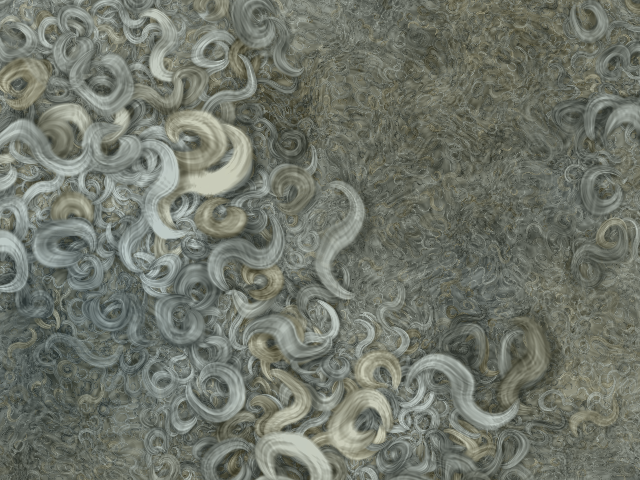
Give the GLSL for this texture, as a Shadertoy shader.

```glsl
// Grey curly fleece: felted fine hair under layers of glossy spiral and S-shaped locks.

const vec3 SHADOW = vec3(0.20, 0.215, 0.18);
const vec3 MIDDLE = vec3(0.45, 0.468, 0.425);
const vec3 LIGHT = vec3(0.76, 0.79, 0.75);
const vec3 WARM_TINT = vec3(0.05, 0.015, -0.05);
const vec3 COOL_TINT = vec3(-0.025, 0.0, 0.03);
const int LAYERS = 10;
const float FINEST_SCALE = 42.0;   // cells per canvas height
const float LAYER_GROWTH = 0.80;   // scale factor from layer to layer
const float HAIR_WIDTH = 0.08;     // relative to a cell
const float LOCK_WIDTH = 0.15;
const float FELT_TONE = 0.43;
const float STRAND_CONTRAST = 0.44;
const float SHADOW_DEPTH = 0.32;
const float FUZZ = 0.15;
const float LOOSE_HAIR = 0.13;
const float PI = 3.14159;

vec2 hash2(vec2 p) {
    vec3 q = fract(p.xyx * vec3(0.1031, 0.1030, 0.0973));
    q += dot(q, q.yzx + 33.33);
    return fract((q.xx + q.yz) * q.zy);
}

float noise(vec2 p) {
    vec2 i = floor(p), f = fract(p);
    f = f * f * (3.0 - 2.0 * f);
    float low = mix(hash2(i).x, hash2(i + vec2(1, 0)).x, f.x);
    float high = mix(hash2(i + vec2(0, 1)).x, hash2(i + 1.0).x, f.x);
    return mix(low, high, f.y);
}

float glow(vec2 p, vec2 centre, vec2 size) {
    vec2 d = (p - centre) / size;
    return exp(-dot(d, d));
}

mat2 rotation(float a) {
    return mat2(cos(a), sin(a), -sin(a), cos(a));
}

// Where the large pale locks gather
float lockDensity(vec2 p) {
    float d = glow(p, vec2(0.39, 0.57), vec2(0.23, 0.25))
            + glow(p, vec2(0.70, 0.13), vec2(0.38, 0.20))
            + 0.9 * glow(p, vec2(0.03, 0.58), vec2(0.13, 0.22))
            + 0.6 * glow(p, vec2(0.25, 0.97), vec2(0.36, 0.14))
            + 0.55 * glow(p, vec2(1.28, 0.78), vec2(0.14, 0.3));
    return clamp(0.16 + d, 0.0, 1.0);
}

// Broad light and dark patches of the felt
float feltTone(vec2 p) {
    float patches = noise(p * 4.0) + 0.8 * noise(p * 10.0 + 7.0) - 0.9;
    return FELT_TONE + 0.13 * patches + 0.06 * lockDensity(p)
         - 0.15 * glow(p, vec2(0.15, 0.27), vec2(0.16, 0.18))
         - 0.05 * glow(p, vec2(0.95, 0.6), vec2(0.35, 0.3))
         - 0.13 * glow(p, vec2(0.56, 0.77), vec2(0.09));
}

// Returns signed distance across a lock and the 0..1 position along it
vec2 spiralLock(vec2 p, float radius) {
    float along = atan(p.y, p.x) / (2.0 * PI) + 0.5;
    return vec2(length(p) - radius * (1.2 - 0.5 * along), along);
}

vec2 sLock(vec2 p, float radius) {
    float side = p.y < 0.0 ? -1.0 : 1.0;
    p = p * side + vec2(radius, 0.0);
    float angle = atan(p.y, p.x);
    return vec2((length(p) - radius) * side, 0.5 - side * angle / (2.0 * PI));
}

// Lays one scale of curls over wool, which holds tone and warmth
vec2 addCurls(vec2 wool, vec2 p, float scale, float size, float seed) {
    mat2 turn = rotation(seed * 1.7);
    vec2 grid = turn * p * scale;
    vec2 home = floor(grid);
    for (int k = 0; k < 9; k++) {
        vec2 cell = home + vec2(k % 3 - 1, k / 3 - 1);
        vec2 h = hash2(cell + seed * 31.7);
        vec2 g = hash2(cell + seed * 57.3 + 11.0);
        vec2 centre = cell + 0.2 + 0.6 * h;
        vec2 local = rotation(g.x * 2.0 * PI) * (grid - centre);
        float radius = mix(0.19, 0.34, g.y);
        vec2 lock = h.x + 0.3 * g.y < 0.65 ? spiralLock(local, radius) : sLock(local, radius);

        float taper = sqrt(max(sin(PI * lock.y), 0.0));
        float width = mix(HAIR_WIDTH, LOCK_WIDTH, size) * taper * mix(0.7, 1.2, h.y);
        float across = lock.x / max(width, 0.001);
        if (abs(across) > 2.6) continue;

        // Large locks are either there or not; fine hair is everywhere
        vec2 place = centre * turn / scale;
        float density = lockDensity(place);
        float present = smoothstep(0.40, 0.62, density + 0.5 * (g.x - 0.5));
        float opacity = mix(0.75, present, smoothstep(0.1, 0.8, size)) * smoothstep(0.0, 0.5, taper);
        float body = 1.0 - smoothstep(0.65, 1.05, abs(across));
        float shade = 1.0 - smoothstep(0.7, 2.1, abs(across + 0.35));
        wool.x *= 1.0 - SHADOW_DEPTH * size * opacity * shade;

        // Strands run along the lock; gloss sits on its bends
        vec2 strandUv = vec2(across * 3.2 + h.x * 90.0, lock.y * 5.0 + g.x * 40.0);
        float strand = 0.55 * noise(strandUv) + 0.45 * noise(strandUv * vec2(2.1, 1.3));
        float gloss = 0.5 + 0.5 * sin(lock.y * 4.0 * PI + g.x * 6.0);
        float tone = feltTone(place) + (g.y - 0.45) * 0.26 + (strand - 0.5) * STRAND_CONTRAST
                   + size * density * (0.07 + 0.19 * gloss) - 0.10 * across * across * size;
        float warmth = smoothstep(0.72, 1.0, h.y) - 0.3 * density;
        wool = mix(wool, vec2(tone, warmth), body * opacity * 0.92);
    }
    return wool;
}

void mainImage(out vec4 fragColor, in vec2 fragCoord) {
    vec2 p = fragCoord / iResolution.y;
    vec2 bend = vec2(noise(p * 13.0), noise(p * 13.0 + 40.0)) - 0.5;
    vec2 curled = p + 0.026 * bend;

    // Felt, then curls from finest to largest
    float fuzz = noise(p * 150.0 + bend * 9.0) + noise(p.yx * 75.0 + 20.0) - 1.0;
    vec2 wool = vec2(feltTone(p) + FUZZ * fuzz, noise(p * 5.0 + 60.0) - 0.4);
    float scale = FINEST_SCALE;
    for (int i = 0; i < LAYERS; i++) {
        float size = float(i) / float(LAYERS - 1);
        wool = addCurls(wool, curled, scale, size, float(i) + 1.0);
        scale *= LAYER_GROWTH;
    }

    // Loose hair over everything, then colour by tone
    float tone = wool.x + LOOSE_HAIR * (noise(p * 170.0 + bend * 20.0) - 0.5);
    vec3 color = mix(SHADOW, MIDDLE, clamp((tone - 0.19) / 0.26, 0.0, 1.0));
    color = mix(color, LIGHT, clamp((tone - 0.45) / 0.33, 0.0, 1.0));
    float slate = glow(p, vec2(0.17, 0.3), vec2(0.22, 0.25));
    color += WARM_TINT * clamp(wool.y, -0.3, 1.0) + COOL_TINT * slate;
    fragColor = vec4(clamp(color, 0.0, 1.0), 1.0);
}
```
